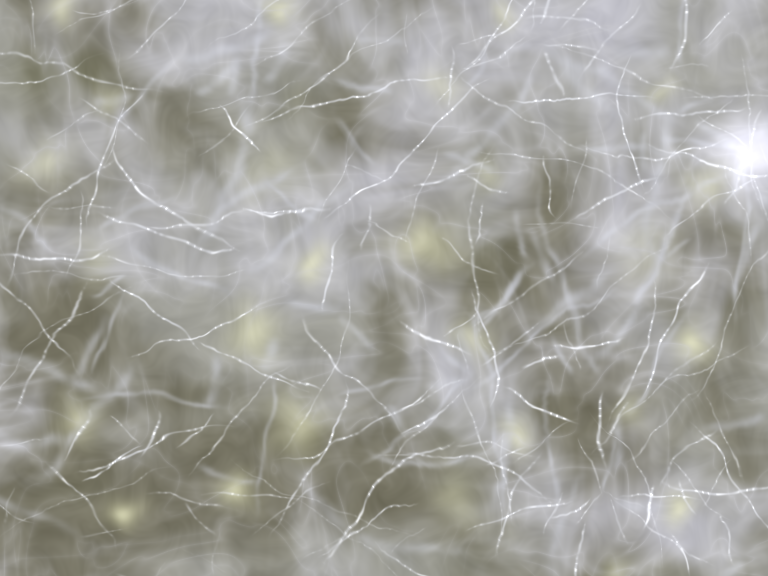
A Shadertoy shader for this texture:

```glsl
// Pale fungal threads tangled over a blurred olive-grey ground.
// Layered sines mottle the ground and haze; loops scatter soft spore clumps
// and kinked, glinting strands, some of which fan out from bright hubs.

#define STRANDS 260
#define CLUMPS 26
#define PATCHES 12
#define CANVAS vec2(1.34, 1.0)
#define OLIVE vec3(0.46, 0.45, 0.385)
#define GREY vec3(0.62, 0.62, 0.59)
#define MOSS vec3(0.38, 0.38, 0.27)
#define HAZE vec3(0.77, 0.77, 0.81)
#define SPORE vec3(0.81, 0.81, 0.66)
#define THREAD vec3(0.93, 0.94, 0.97)

const vec2 HUBS[4] = vec2[4](vec2(0.82, 0.34), vec2(1.30, 0.73),
                             vec2(0.93, 0.93), vec2(1.05, 0.14));

vec4 hash4(float n) {
    vec4 h = fract(n * vec4(0.1031, 0.1030, 0.0973, 0.1099));
    h += dot(h, h.wzxy + 33.33);
    return fract((h.xxyz + h.yzzw) * h.zywx);
}

// Even scatter over the canvas
vec2 scatter(float n) {
    return fract(n * vec2(0.7549, 0.5698) + 0.17) * CANVAS;
}

float softSpot(vec2 p, vec2 centre, vec2 radius) {
    vec2 d = (p - centre) / radius;
    return exp(-dot(d, d));
}

float layeredSines(vec2 p, float seed) {
    float sum = 0.0, amp = 0.5;
    for (int i = 0; i < 5; i++) {
        p = mat2(0.8, 0.6, -0.6, 0.8) * p * 1.5 + seed;
        p += 0.7 * sin(p.yx);
        sum += amp * sin(p.x) * cos(p.y);
        amp *= 0.65;
    }
    return sum;
}

// Blurred filaments along the zero lines of the sine field
float wisps(vec2 p, float seed) {
    return exp(-9.0 * abs(layeredSines(p, seed)));
}

// x: body of the strand, y: glints on it, z: milky out-of-focus strand
vec3 strand(vec2 p, float id) {
    vec4 a = hash4(id + 3.0), b = hash4(id + 411.0);
    float halfLength = mix(0.04, 0.21, a.x * a.x);
    vec2 centre = scatter(id) + 0.12 * (b.zx - 0.5);
    float lean = mix(0.25, 1.25, smoothstep(0.65, 1.2, centre.x));
    lean = mix(lean, 0.5, smoothstep(0.6, 0.9, centre.y));
    float angle = lean + (a.y - 0.5) * 2.4;
    if (b.w < 0.25) {
        angle = 6.2832 * a.y;
        centre = HUBS[int(a.w * 3.99)] + vec2(cos(angle), sin(angle)) * halfLength * mix(0.8, 1.6, b.z);
    }
    vec2 along = vec2(cos(angle), sin(angle));
    vec2 q = vec2(dot(p - centre, along), dot(p - centre, vec2(-along.y, along.x)));
    if (abs(q.x) > halfLength || abs(q.y) > 0.12) return vec3(0.0);

    float phase = 6.2832 * b.x;
    float curve = (b.y - 0.5) * 3.0 * q.x * q.x + 0.006 * sin(q.x * 23.0 + phase)
                + 0.002 * sin(q.x * 71.0 + phase * 3.0);
    bool milky = a.z > 0.7;
    float width = milky ? mix(0.004, 0.011, b.z) : mix(0.0017, 0.0032, a.z * b.z);
    width = max(width, 0.65 / iResolution.y);
    float d = (q.y - curve) / width;
    float fade = 1.0 - smoothstep(0.5, 1.0, abs(q.x) / halfLength);
    float body = exp(-d * d) * fade;

    // Uneven brightness along the strand: long dim spells, short sparks
    float spell = 0.5 + 0.5 * sin(q.x * 61.0 + 2.0 * sin(q.x * 33.0 + phase) + phase * 2.0);
    if (milky) return vec3(0.0, 0.0, body * mix(0.2, 0.5, spell));
    float spark = sin(q.x * 260.0 + 4.0 * sin(q.x * 83.0 + phase) + phase);
    float strength = mix(0.3, 1.3, b.z * b.z);
    return body * strength * vec3(0.4 + 0.6 * spell + 0.2 * spark,
                                  smoothstep(0.3, 1.0, spark) * spell, 0.0);
}

void mainImage(out vec4 fragColor, in vec2 fragCoord) {
    vec2 p = fragCoord / iResolution.y;
    float bare = softSpot(p, vec2(0.36, 0.05), vec2(0.36, 0.12));

    // Mottled ground with mossy hollows
    float mottle = layeredSines(p * 3.6, 1.7);
    float patchy = layeredSines(p * 10.0, 7.2);
    vec3 colour = mix(OLIVE, GREY, smoothstep(-0.5, 0.5, mottle + 0.35 * patchy + 0.5 * (p.y - 0.45)));
    for (int i = 0; i < PATCHES; i++) {
        vec4 h = hash4(float(i) + 71.0);
        vec2 size = mix(vec2(0.05, 0.035), vec2(0.12, 0.08), h.xy);
        colour = mix(colour, MOSS, 0.65 * h.z * softSpot(p, scatter(float(i) + 5.5), size));
    }

    // Bluish haze, thickest around the hubs and the top
    float haze = 0.12 + 0.6 * layeredSines(p * 4.5, 4.1) + 0.4 * patchy + 0.4 * (p.y - 0.4);
    for (int i = 0; i < 4; i++) haze += 0.55 * softSpot(p, HUBS[i], vec2(0.17, 0.11));
    haze *= 1.0 - 0.85 * bare;
    colour = mix(colour, HAZE, clamp(haze, 0.0, 0.9));

    // Out-of-focus spore clumps with paler cores
    for (int i = 0; i < CLUMPS; i++) {
        vec4 h = hash4(float(i) + 205.0);
        vec2 centre = scatter(float(i) + 31.3);
        vec2 size = mix(vec2(0.022), vec2(0.06), h.x * h.x) * mix(vec2(0.8), vec2(1.3), h.yz);
        vec2 q = p + 0.006 * sin(p.yx * 70.0 + h.xy * 6.0);
        colour = mix(colour, SPORE, mix(0.3, 0.8, h.w) * softSpot(q, centre, size));
        colour += 0.09 * h.w * softSpot(q, centre, size * 0.5);
    }

    // Deep filaments and milky strands, then the sharp ones
    vec2 kinked = p + 0.007 * vec2(layeredSines(p * 17.0, 0.8), layeredSines(p * 17.0, 6.1));
    float deep = 0.32 * wisps(p * 5.0, 2.3) + 0.4 * wisps(p * 10.5, 5.9);
    colour = mix(colour, vec3(0.81, 0.81, 0.83), deep * smoothstep(-0.5, 0.5, haze));
    vec3 light = vec3(0.0);
    for (int i = 0; i < STRANDS; i++) light += strand(kinked, float(i));
    light *= 1.0 - 0.8 * bare;
    colour = mix(colour, vec3(0.84, 0.85, 0.89), 1.0 - exp(-1.2 * light.z));
    colour = mix(colour, THREAD, 1.0 - exp(-1.1 * light.x));
    colour += 0.22 * min(light.y, 1.0);

    // Glowing knot and fine unevenness
    colour += vec3(0.26, 0.26, 0.29) * softSpot(kinked, HUBS[1], vec2(0.07, 0.05));
    colour += 0.055 * layeredSines(p * 24.0, 3.3);
    fragColor = vec4(clamp(colour, 0.0, 1.0), 1.0);
}
```
